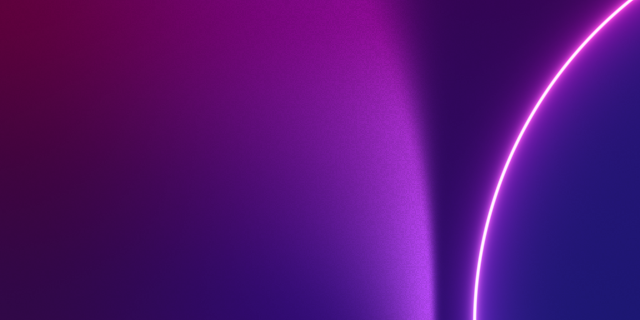
This background is drawn by a Shadertoy shader. Its source:

```glsl
#define ARC_CENTER vec2(2.793, -0.02)
#define ARC_RADIUS 1.31
#define CORE_HALF_WIDTH 0.0045
#define HALO_WIDTH 0.012
#define GLOW_OUTER 0.050
#define GLOW_INNER 0.085
#define RIDGE_X 1.34
#define RIDGE_BEND 0.22
#define GRAIN_CELLS 256.0
#define GRAIN_AMOUNT 0.06

float hash(vec2 cell) {
    vec3 q = fract(vec3(cell.xyx) * 0.1031);
    q += dot(q, q.yzx + 33.33);
    return fract((q.x + q.y) * q.z);
}

// Wine at the upper left, indigo towards the lower middle
vec3 leftBackdrop(vec2 p) {
    float across = smoothstep(0.0, 1.1, p.x);
    vec3 low = mix(vec3(0.19, 0.03, 0.28), vec3(0.18, 0.04, 0.45), across);
    vec3 middle = mix(vec3(0.25, 0.015, 0.24), vec3(0.27, 0.02, 0.42), across);
    vec3 high = mix(vec3(0.36, 0.0, 0.21), vec3(0.41, 0.0, 0.42), across);
    vec3 lower = mix(low, middle, smoothstep(0.0, 0.6, p.y));
    return mix(lower, high, smoothstep(0.4, 1.05, p.y));
}

// Soft light with a long left tail and a right edge that sharpens downwards
float curtainLight(float offset, float y) {
    float leftWidth = mix(0.11, 0.42, y);
    float rightWidth = 0.022 + 0.125 * y * y;
    float softness = 0.04;
    float tail = exp(-(length(vec2(offset, softness)) - softness) / leftWidth);
    float edge = exp(-offset * offset / (rightWidth * rightWidth));
    return offset < 0.0 ? tail : edge;
}

vec3 curtainColor(float y) {
    vec3 violet = vec3(0.68, 0.27, 0.92);
    vec3 orchid = vec3(0.62, 0.18, 0.78);
    vec3 magenta = vec3(0.53, 0.04, 0.56);
    vec3 lower = mix(violet, orchid, smoothstep(0.1, 0.6, y));
    return mix(lower, magenta, smoothstep(0.5, 1.0, y));
}

// Neon ring: wide glow, tight halo and white core
vec3 addNeon(vec3 color, float ringDistance, float y, float pixel) {
    float away = abs(ringDistance);
    float glow = exp(-away / (ringDistance < 0.0 ? GLOW_INNER : GLOW_OUTER));
    float halo = exp(-away / HALO_WIDTH);
    float core = 1.0 - smoothstep(-pixel, pixel, away - CORE_HALF_WIDTH);
    vec3 glowColor = mix(vec3(0.50, 0.15, 0.86), vec3(0.72, 0.06, 0.76), y);
    color = mix(color, glowColor, 0.85 * glow);
    color += vec3(0.55, 0.32, 0.30) * halo;
    return mix(color, vec3(1.0, 0.96, 1.0), core);
}

void mainImage(out vec4 fragColor, in vec2 fragCoord) {
    vec2 p = fragCoord / iResolution.y;
    float pixel = 1.0 / iResolution.y;

    // Backdrop regions: left field, dark gap, ring interior
    float offset = p.x - (RIDGE_X - RIDGE_BEND * p.y * p.y);
    float ringDistance = length(p - ARC_CENTER) - ARC_RADIUS;
    vec3 gap = mix(vec3(0.15, 0.04, 0.40), vec3(0.20, 0.02, 0.33), p.y);
    vec3 interior = mix(vec3(0.11, 0.09, 0.45), vec3(0.16, 0.07, 0.46), p.y);
    vec3 color = mix(leftBackdrop(p), gap, smoothstep(0.0, 0.05, offset));
    color = mix(color, interior, smoothstep(0.03, -0.03, ringDistance));

    // Curtain with fine grain
    float light = curtainLight(offset, p.y);
    color = mix(color, curtainColor(p.y), light);
    float grain = hash(floor(p * GRAIN_CELLS)) - 0.5;
    color *= 1.0 + grain * GRAIN_AMOUNT * (0.5 + light);

    color = addNeon(color, ringDistance, p.y, pixel);
    fragColor = vec4(clamp(color, 0.0, 1.0), 1.0);
}
```
